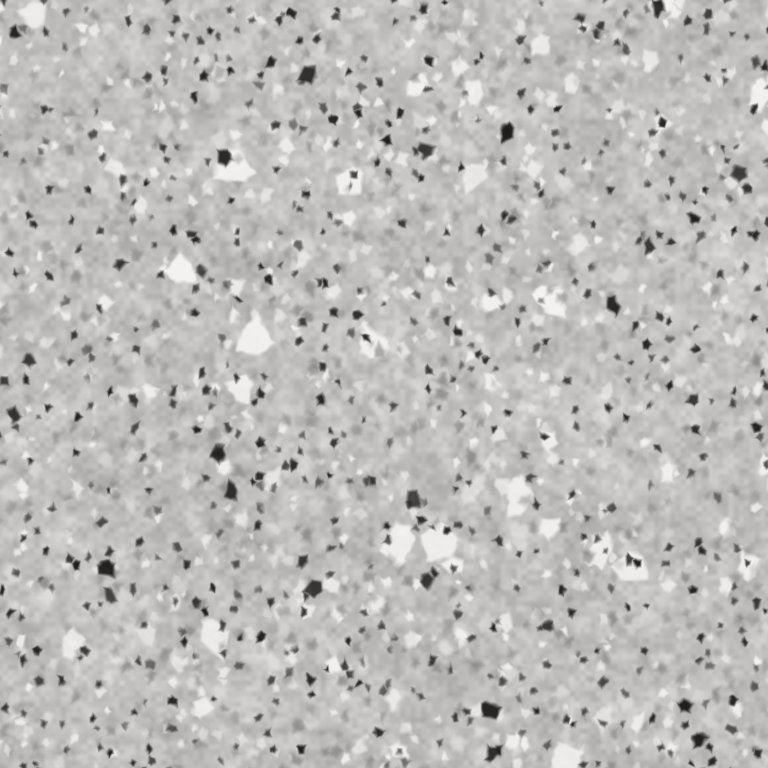
A three.js fragment shader for this texture:

```glsl
// Speckled grey stone: a softly mottled warm-grey ground, strewn with layers
// of angular chips. Each layer jitters one irregular polygon per grid cell;
// pale and white chips go down first, then grey and near-black ones.

varying vec2 vUv;

float hash(vec2 p) {
  return fract(sin(dot(p, vec2(127.1, 311.7))) * 43758.5453);
}

float noise(vec2 p) {
  vec2 i = floor(p);
  vec2 f = fract(p);
  f = f * f * (3.0 - 2.0 * f);
  float low = mix(hash(i), hash(i + vec2(1.0, 0.0)), f.x);
  float high = mix(hash(i + vec2(0.0, 1.0)), hash(i + vec2(1.0, 1.0)), f.x);
  return mix(low, high, f.y);
}

// Signed distance to a five-sided chip with uneven faces
float chipDistance(vec2 p, float radius, vec2 id) {
  float turn = 6.2832 * hash(id + 3.7);
  float d = -1.0;
  for (int k = 0; k < 5; k++) {
    float n = float(k);
    float angle = turn + 1.2566 * (n + 0.6 * hash(id + n * 7.3));
    float face = radius * mix(0.65, 1.2, hash(id + n * 5.1 + 11.0));
    d = max(d, dot(p, vec2(cos(angle), sin(angle))) - face);
  }
  return d;
}

// Coverage of one layer of chips; radius and softness are in canvas units
float chips(vec2 uv, float cells, float share, float radius, float soft,
            float faintest, float seed) {
  vec2 home = floor(uv * cells);
  float cover = 0.0;
  for (int y = -1; y <= 1; y++) {
    for (int x = -1; x <= 1; x++) {
      vec2 cell = home + vec2(float(x), float(y));
      vec2 id = cell + seed;
      if (hash(id) > share) continue;
      vec2 jitter = vec2(hash(id + 17.3), hash(id + 41.9));
      vec2 p = uv - (cell + jitter) / cells;
      p.y *= 0.87;
      float size = radius * mix(0.65, 1.25, hash(id + 29.1));
      float d = chipDistance(p, size, id);
      float strength = mix(faintest, 1.0, hash(id + 53.7));
      cover = max(cover, strength * (1.0 - smoothstep(-soft, soft, d)));
    }
  }
  return cover;
}

void main() {
  // Gentle warp roughens the outlines of all chips
  vec2 warp = vec2(noise(vUv * 130.0), noise(vUv * 130.0 + 57.0)) - 0.5;
  vec2 uv = vUv + 0.004 * warp;

  // Mottled ground
  float tone = 0.748;
  tone += 0.04 * (noise(vUv * 13.0) - 0.5);
  tone += 0.10 * (noise(vUv * 62.0 + 9.0) - 0.5);
  tone += 0.09 * (noise(vUv * 145.0 + 23.0) - 0.5);

  // Pale and white chips, small to large
  tone = mix(tone, 0.88, 0.8 * chips(uv, 30.0, 0.28, 0.008, 0.004, 0.3, 101.0));
  tone = mix(tone, 0.94, chips(uv, 44.0, 0.28, 0.0048, 0.0025, 0.4, 211.0));
  tone = mix(tone, 0.94, chips(uv, 24.0, 0.18, 0.0085, 0.003, 0.6, 307.0));
  tone = mix(tone, 0.95, chips(uv, 14.0, 0.14, 0.0165, 0.003, 0.8, 401.0));

  // Grey and black chips
  tone = mix(tone, 0.45, 0.6 * chips(uv, 42.0, 0.34, 0.0055, 0.004, 0.3, 503.0));
  tone = mix(tone, 0.12, chips(uv, 48.0, 0.25, 0.0042, 0.0026, 0.45, 601.0));
  tone = mix(tone, 0.11, chips(uv, 16.0, 0.11, 0.0085, 0.003, 0.75, 701.0));

  vec3 warmTint = vec3(0.009, 0.0, -0.008);
  gl_FragColor = vec4(tone + warmTint, 1.0);
}
```
